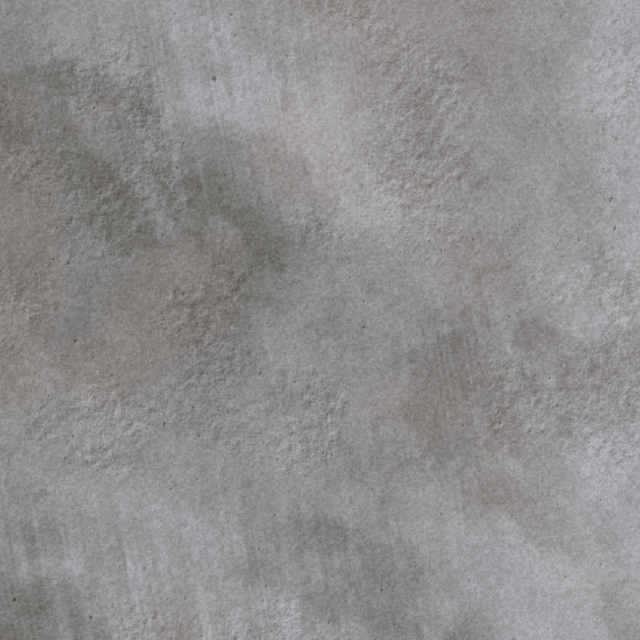
Reproduce this texture procedurally as a three.js fragment shader.

```glsl
// Weathered grey concrete wall with cloudy stains, trowel strokes, rough patches and small pits.
varying vec2 vUv;

const vec3 WARM_SHADE = vec3(0.430, 0.421, 0.407);
const vec3 COOL_LIGHT = vec3(0.670, 0.665, 0.685);
const vec3 RUST_TINT = vec3(0.013, 0.002, -0.010);
const vec2 LIGHT_STEP = vec2(-0.0016, 0.0018);

float hash(vec2 p) {
  vec3 q = fract(vec3(p.xyx) * 0.1031);
  q += dot(q, q.yzx + 33.33);
  return fract((q.x + q.y) * q.z);
}

float valueNoise(vec2 p) {
  vec2 cell = floor(p);
  vec2 f = fract(p);
  f = f * f * (3.0 - 2.0 * f);
  float low = mix(hash(cell), hash(cell + vec2(1.0, 0.0)), f.x);
  float high = mix(hash(cell + vec2(0.0, 1.0)), hash(cell + 1.0), f.x);
  return mix(low, high, f.y);
}

// Layered noise, turned at each octave to hide the grid; averages 0.5.
float layeredNoise(vec2 p) {
  float sum = 0.0;
  float weight = 0.516;
  for (int i = 0; i < 5; i++) {
    sum += weight * valueNoise(p);
    p = mat2(0.8, 0.6, -0.6, 0.8) * p * 2.03 + 17.3;
    weight *= 0.5;
  }
  return sum;
}

// Large soft clouds, stretched along the falling diagonal.
float clouds(vec2 p, float scale) {
  vec2 along = vec2(0.6, -0.8);
  vec2 q = vec2(dot(p, along) * 0.65, dot(p, vec2(0.8, 0.6))) * scale;
  vec2 warp = vec2(layeredNoise(q + 5.2), layeredNoise(q + 41.7)) - 0.5;
  return layeredNoise(q + 1.6 * warp + 9.0);
}

// Fine parallel scratches; lean is the sideways drift per unit of height.
float strokes(vec2 p, float lean, float density) {
  float across = p.x + lean * p.y + 0.006 * sin(p.y * 7.0 + p.x * 3.0);
  float fine = valueNoise(vec2(across * density, p.y * 7.0));
  float broad = valueNoise(vec2(across * density * 0.37 + 31.0, p.y * 4.0));
  return 0.65 * fine + 0.35 * broad - 0.5;
}

// Slope of the rough surface as seen under light from the upper left.
float relief(vec2 p, float scale) {
  return layeredNoise(p * scale) - layeredNoise((p + LIGHT_STEP) * scale);
}

// Cellular scatter of small round holes; share is the part of cells used.
float pits(vec2 p, float cells, float radius, float share) {
  vec2 q = p * cells;
  vec2 home = floor(q);
  float depth = 0.0;
  for (int y = -1; y <= 1; y++) {
    for (int x = -1; x <= 1; x++) {
      vec2 cell = home + vec2(float(x), float(y));
      vec2 center = cell + vec2(hash(cell + 3.1), hash(cell + 57.9));
      float size = radius * cells * mix(0.5, 1.2, hash(cell + 91.3));
      float used = step(hash(cell + 23.7), share);
      vec2 offset = (q - center) * vec2(1.0, 0.8);
      float hole = 1.0 - smoothstep(0.3 * size, 1.2 * size, length(offset));
      depth = max(depth, used * hole * mix(0.4, 1.0, hash(cell + 71.0)));
    }
  }
  return depth;
}

float allPits(vec2 p, float roughness) {
  float small = pits(p, 48.0, 0.0024, 0.12 + 0.22 * roughness);
  float large = pits(p + 2.0, 15.0, 0.0040, 0.16);
  return max(0.7 * small, large);
}

void main() {
  vec2 p = vUv;

  // Broad tone: lighter to the upper right, with dim stains.
  float tone = 0.665 + dot(p - 0.5, vec2(0.24, 0.10));
  tone += 0.85 * (clouds(p, 3.6) - 0.5);
  float stain = smoothstep(0.52, 0.70, clouds(p + 3.7, 6.0));
  tone -= 0.23 * stain;
  tone += 0.42 * (layeredNoise(p * 18.0) - 0.5);

  // Trowel strokes: steep on the left, slanted on the right.
  float steepArea = smoothstep(0.35, 0.65, valueNoise(p * vec2(4.0, 2.5) + 12.0));
  float slantArea = smoothstep(0.35, 0.85, p.x) * valueNoise(p * 4.0 + 28.0);
  tone += (0.10 + 0.25 * steepArea) * (1.0 - slantArea) * strokes(p, 0.16, 200.0);
  tone += 0.28 * slantArea * strokes(p, 0.75, 160.0);

  // Crumbly patches and overall sandy grain.
  float roughness = smoothstep(0.52, 0.70, layeredNoise(p * 6.0 + 63.0));
  tone += (0.55 + 1.2 * roughness) * relief(p, 85.0);
  tone += 0.22 * (valueNoise(p * 210.0) - 0.5);
  tone += 0.30 * (valueNoise(p * 390.0 + 7.0) - 0.5);

  // Holes with a faint lit rim on the side away from the light.
  float hole = allPits(p, roughness);
  float rim = allPits(p + 1.4 * LIGHT_STEP, roughness);
  tone += 0.26 * rim * (1.0 - hole) - 0.75 * hole;

  vec3 color = mix(WARM_SHADE, COOL_LIGHT, clamp(tone, -0.8, 1.15));
  float rust = smoothstep(0.50, 0.72, layeredNoise(p * 4.0 + 80.0));
  color += RUST_TINT * rust * (1.0 - 0.7 * p.x);
  gl_FragColor = vec4(color, 1.0);
}
```
